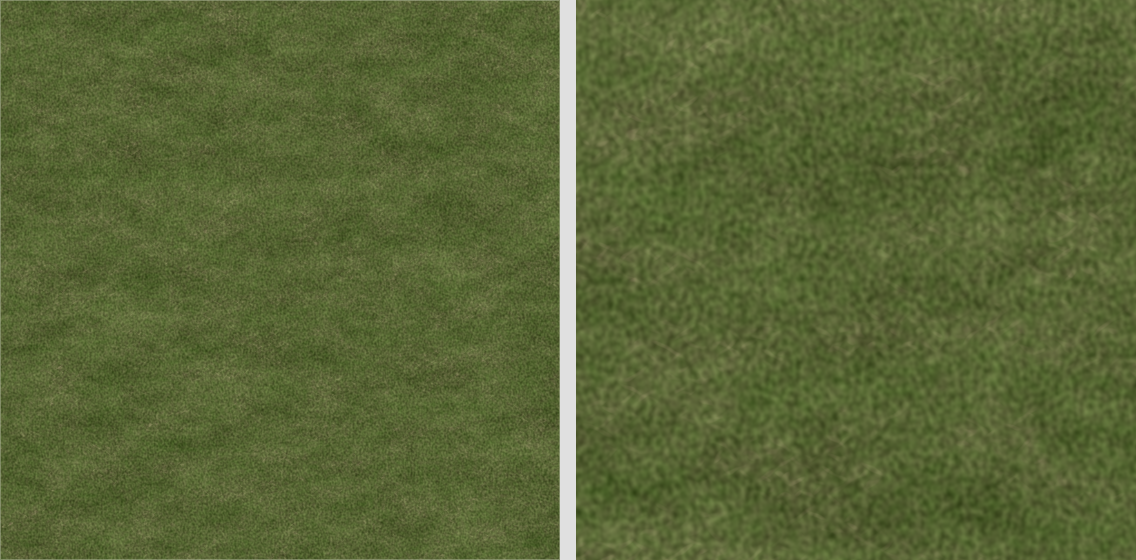
Left, the full canvas; right, a detail of the centre.
A Shadertoy shader for this texture:

```glsl
// Mown lawn seen from above: soft horizontal patches, fine blades and dry straw flecks.

const vec3 GRASS = vec3(0.340, 0.392, 0.202);
const vec3 TONE_SHIFT = vec3(0.95, 1.0, 0.75);   // colour change from shade to light
const vec3 STRAW_SHIFT = vec3(1.0, 0.10, 0.90);  // colour change from fresh to dry
const vec3 PALE_EDGE = vec3(0.68, 0.71, 0.60);
const float EDGE_WIDTH = 0.0018;

vec2 gradientAt(ivec2 cell, uint seed) {
    uvec2 c = uvec2(cell);
    uint h = c.x * 1597u ^ c.y * 51749u ^ seed * 7919u;
    h = (h ^ (h >> 15)) * 73244475u;
    h = (h ^ (h >> 13)) * 73244475u;
    h ^= h >> 16;
    float angle = float(h & 65535u) * 6.28319 / 65536.0;
    return vec2(cos(angle), sin(angle));
}

float gradientNoise(vec2 p, uint seed) {
    ivec2 cell = ivec2(floor(p));
    vec2 f = fract(p);
    vec2 u = f * f * f * (f * (f * 6.0 - 15.0) + 10.0);
    float a = dot(gradientAt(cell, seed), f);
    float b = dot(gradientAt(cell + ivec2(1, 0), seed), f - vec2(1, 0));
    float c = dot(gradientAt(cell + ivec2(0, 1), seed), f - vec2(0, 1));
    float d = dot(gradientAt(cell + ivec2(1, 1), seed), f - vec2(1, 1));
    return mix(mix(a, b, u.x), mix(c, d, u.x), u.y);
}

float fbm(vec2 p, int octaves, uint seed) {
    float sum = 0.0;
    float amplitude = 1.0;
    for (int i = 0; i < octaves; i++) {
        sum += amplitude * gradientNoise(p, seed + uint(i));
        p = mat2(0.98, 0.2, -0.2, 0.98) * p * 2.07 + 3.7;
        amplitude *= 0.6;
    }
    return sum;
}

vec2 rotate(vec2 p, float angle) {
    float c = cos(angle), s = sin(angle);
    return vec2(c * p.x + s * p.y, c * p.y - s * p.x);
}

// Thin short strokes lying along the given direction
float strawFlecks(vec2 p, float angle, uint seed) {
    float n = gradientNoise(rotate(p, angle) * vec2(105.0, 225.0), seed);
    return smoothstep(0.15, 0.5, n);
}

void mainImage(out vec4 fragColor, in vec2 fragCoord) {
    vec2 uv = fragCoord / iResolution.xy;

    // Broad patches, stretched sideways and gently bent
    vec2 bend = vec2(fbm(uv * 9.0, 2, 11u), fbm(uv * 9.0, 2, 17u));
    vec2 ground = rotate(uv, 0.04) + bend * vec2(0.04, 0.015);
    float patches = fbm(ground * vec2(6.5, 15.0), 3, 23u);
    float mottle = fbm(uv * vec2(32.0, 50.0), 2, 31u);

    // Upright blades and two layers of fine grain
    float blades = gradientNoise(rotate(uv, -0.12) * vec2(165.0, 80.0), 41u);
    float grain = gradientNoise(uv * vec2(251.0, 203.0), 47u)
                + gradientNoise(rotate(uv, 0.5) * vec2(262.0, 241.0), 59u);
    float tone = 0.056 * patches + 0.044 * mottle + 0.044 * blades + 0.092 * grain;

    // Dry areas hold browner grass and pale flecks
    float dryness = fbm(ground * vec2(13.0, 23.0) + 9.0, 3, 53u);
    float dryArea = smoothstep(-0.2, 0.4, dryness);
    float flecks = strawFlecks(uv, 0.6, 61u) + strawFlecks(uv, -0.5, 67u);
    float straw = 0.030 * dryness + 0.040 * gradientNoise(uv * 135.0, 71u);
    tone += 0.040 * flecks * dryArea;
    straw += 0.022 * flecks * dryArea;

    vec3 color = GRASS + tone * TONE_SHIFT + straw * STRAW_SHIFT;

    // Faded rim along the canvas border
    vec2 toBorder = min(uv, 1.0 - uv);
    float rim = 1.0 - smoothstep(0.0, EDGE_WIDTH, min(toBorder.x, toBorder.y));
    color = mix(color, PALE_EDGE, rim);

    fragColor = vec4(color, 1.0);
}
```
